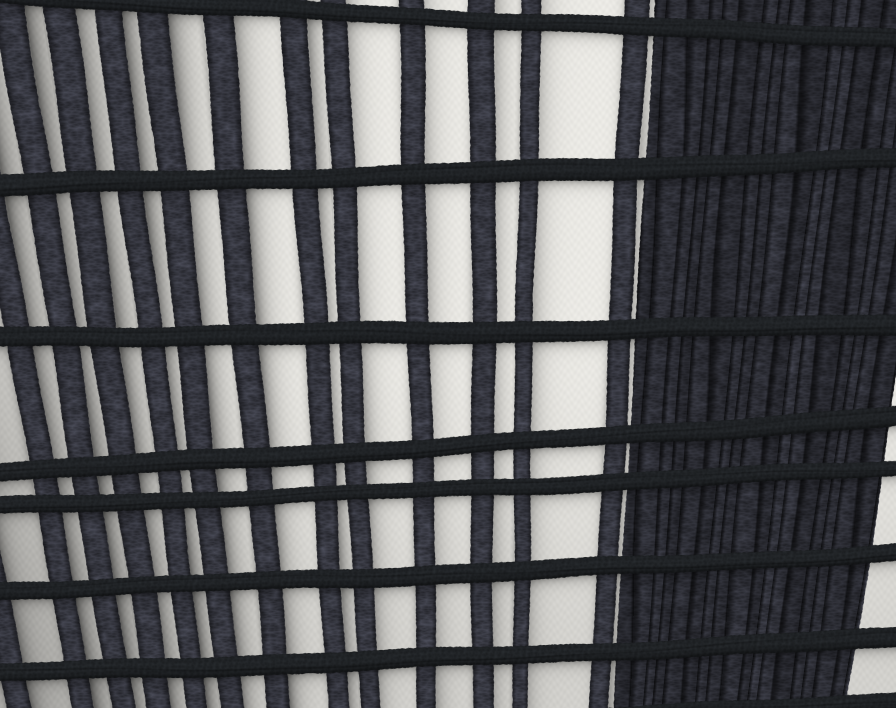
Write a Shadertoy shader that draws this pattern.

```glsl
// Heathered fabric strips fanning over a pale woven ground, crossed by dark knitted cords.

// Centre and half width of each loose strip along the top edge.
const vec2 strips[13] = vec2[13](
    vec2(-.143, .018), vec2(-.047, .016), vec2(.010, .017), vec2(.063, .018),
    vec2(.120, .015), vec2(.169, .017), vec2(.240, .017), vec2(.328, .015),
    vec2(.372, .014), vec2(.458, .014), vec2(.539, .015), vec2(.592, .011),
    vec2(.711, .014));

// Depth at the left, depth at the right and half thickness of each cord.
const vec3 cords[8] = vec3[8](
    vec3(-.007, .042, .0100), vec3(.206, .177, .0115), vec3(.376, .361, .0115),
    vec3(.526, .465, .0105), vec3(.565, .522, .0090), vec3(.659, .617, .0100),
    vec3(.751, .712, .0105), vec3(.835, .782, .0100));

vec2 hash2(vec2 p) {
    p = vec2(dot(p, vec2(127.1, 311.7)), dot(p, vec2(269.5, 183.3)));
    return fract(sin(p) * 43758.5);
}

// Distance to the nearest scattered cell point.
float cellular(vec2 p) {
    vec2 cell = floor(p), f = fract(p);
    float nearest = 2.;
    for (int j = -1; j <= 1; j++)
        for (int i = -1; i <= 1; i++) {
            vec2 o = vec2(i, j);
            nearest = min(nearest, length(o + hash2(cell + o) - f));
        }
    return nearest;
}

float cover(float dist, float aa) {
    return 1. - smoothstep(-aa, aa, dist);
}

// Pale ground with a fine dimpled weave, dimmer towards the left and bottom.
vec3 ground(vec2 p) {
    float weave = sin(p.x * 800.) * sin(p.y * 640. + .8 * sin(p.x * 400.));
    float light = .92 - .15 * smoothstep(.4, 0., p.x) - .10 * smoothstep(.35, .8, p.y);
    return vec3(1., .995, .975) * (light + .016 * weave);
}

// Heathered jersey with pale horizontal flecks.
vec3 jersey(vec2 p) {
    float fleck = cellular(p * vec2(130., 330.));
    float blotch = cellular(p * vec2(50., 85.) + 7.);
    return vec3(.205, .21, .245) * (.64 + .42 * fleck + .36 * blotch);
}

void mainImage(out vec4 fragColor, in vec2 fragCoord) {
    // Depth runs down from the top edge; both axes are in canvas widths.
    vec2 p = vec2(fragCoord.x, iResolution.y - fragCoord.y) / iResolution.x;
    float aa = .8 / iResolution.x;
    float fan = 1. - .304 * p.y;
    float x = .539 + (p.x - .539) / fan;
    float fuzz = .0012 * (cellular(p * 210.) - .5);

    vec3 cloth = jersey(p);
    vec3 color = ground(p);

    // Shadows the strips cast on the ground, longest to their right.
    float shadow = 0.;
    for (int i = 0; i < 13; i++) {
        float side = x - strips[i].x;
        float gap = max(abs(side) - strips[i].y, 0.);
        float strength = side > 0. ? mix(.48, .25, smoothstep(.2, .5, x)) : .16;
        shadow = max(shadow, strength * exp(-gap / (side > 0. ? .012 : .004)));
    }
    color *= 1. - shadow;

    // Loose strips with rounded, darker edges.
    for (int i = 0; i < 13; i++) {
        float k = float(i);
        float sway = .0018 * sin(p.y * 11. + k * 2.3) + .0008 * sin(p.y * 31. + k * 4.1);
        float side = abs(x - strips[i].x - sway);
        float curl = smoothstep(.45, 1., side / strips[i].y);
        color = mix(color, cloth * (1.06 - .42 * curl), cover((side - strips[i].y + fuzz) * fan, aa));
    }

    // Packed bundle of overlapping strips.
    float s = (x - .731) / .0195;
    s += .25 * sin(s * 1.7 + p.y * 2.) + .10 * sin(p.y * 13. + s * .9);
    float fold = fract(s);
    float seam = smoothstep(0., .38, fold) * smoothstep(1., .88, fold);
    float tone = .80 + .22 * hash2(vec2(floor(s), 3.)).x;
    vec3 bundle = cloth * tone * (.42 + .58 * seam) * (1.05 - .20 * fold);
    float ends = max(.731 + .0012 * sin(p.y * 16.) - x, x - 1.07 - .003 * sin(p.y * 12.));
    color = mix(color, bundle, cover((ends + fuzz) * fan, aa));

    // Cords with a soft shadow below, a lit upper side, ribs and a crease.
    for (int i = 0; i < 8; i++) {
        float k = float(i);
        float depth = mix(cords[i].x, cords[i].y, p.x) + .010 * p.x * (1. - p.x)
            + .0012 * sin(p.x * 15. + k * 2.7) + .0006 * sin(p.x * 37. + k);
        float thick = cords[i].z * (1. + .08 * sin(p.x * 9. + k * 1.9));
        float offset = p.y - depth;
        float dist = abs(offset) - thick;
        color *= 1. - .32 * step(0., offset) * exp(-max(dist, 0.) / .006);
        float q = clamp(offset / thick, -1., 1.);
        float rib = .05 * sin(p.x * 900. + q * 2.) + .05 * sin(q * 13.);
        float crease = exp(-pow((q - .5 * sin(p.x * 5. + k * 2.)) * 9., 2.));
        float lit = 1.16 - .18 * q - .32 * q * q + rib - .22 * crease;
        vec3 knit = vec3(.108, .118, .128) * lit * (.9 + .25 * cellular(p * 260.));
        color = mix(color, knit, cover(dist + fuzz, aa));
    }

    fragColor = vec4(clamp(color, 0., 1.), 1.);
}
```
